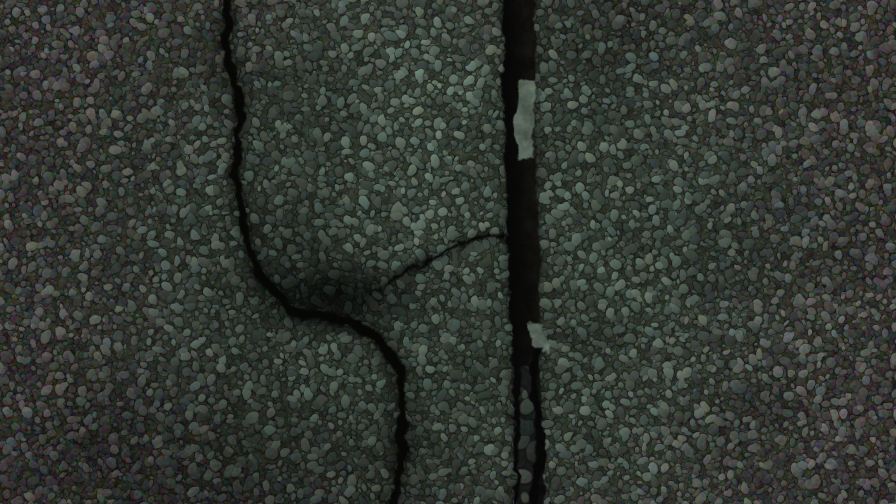
Reproduce this texture procedurally as a Shadertoy shader.

```glsl
// Dim pebbled concrete split by a jagged crack, a hairline crack and a deep vertical joint.
// Two layers of scattered ellipses form the pebbles; distance fields carve cracks and rubble,
// while value noise supplies stains, ragged edges and coloured grain.

float hash1(vec2 p) {
    vec3 q = fract(vec3(p.xyx) * 0.1031);
    q += dot(q, q.yzx + 33.33);
    return fract((q.x + q.y) * q.z);
}

float valueNoise(vec2 p) {
    vec2 i = floor(p), f = fract(p), e = vec2(1.0, 0.0);
    f = f * f * (3.0 - 2.0 * f);
    return mix(mix(hash1(i), hash1(i + e.xy), f.x),
               mix(hash1(i + e.yx), hash1(i + e.xx), f.x), f.y);
}

float fbm(vec2 p) {
    float sum = 0.0;
    for (float amp = 0.5; amp > 0.05; amp *= 0.5) {
        sum += amp * valueNoise(p);
        p = p * 2.03 + 11.7;
    }
    return sum;
}

float segmentDistance(vec2 p, vec2 a, vec2 b) {
    vec2 ab = b - a;
    return length(p - a - ab * clamp(dot(p - a, ab) / dot(ab, ab), 0.0, 1.0));
}

float boxDistance(vec2 p, vec2 centre, vec2 halfSize) {
    vec2 d = abs(p - centre) - halfSize;
    return length(max(d, 0.0)) + min(max(d.x, d.y), 0.0);
}

float blob(vec2 p, vec2 centre, vec2 radius) {
    vec2 d = (p - centre) / radius;
    return exp(-dot(d, d));
}

float fill(float d, float soft) {
    return 1.0 - smoothstep(-soft, soft, d);
}

float mainCrackDistance(vec2 p) {
    const vec2 path[12] = vec2[12](
        vec2(0.458, 1.02), vec2(0.447, 0.92), vec2(0.475, 0.79), vec2(0.468, 0.65),
        vec2(0.486, 0.54), vec2(0.514, 0.45), vec2(0.590, 0.38), vec2(0.694, 0.363),
        vec2(0.752, 0.324), vec2(0.796, 0.264), vec2(0.799, 0.144), vec2(0.782, -0.02));
    float d = 9.0;
    for (int i = 0; i < 11; i++) d = min(d, segmentDistance(p, path[i], path[i + 1]));
    return d;
}

// Lays one layer of randomly sized, turned ellipses over a ground colour
vec3 layPebbles(vec3 ground, vec2 p, float density, float dark, float light) {
    vec2 q = p * density, cell = floor(q), id = cell, lean = vec2(0.0);
    float nearest = 9.0;
    for (int k = 0; k < 9; k++) {
        vec2 c = cell + vec2(k % 3 - 1, k / 3 - 1);
        vec2 r = q - c - vec2(hash1(c), hash1(c + 57.3));
        float turn = 6.28 * hash1(c + 23.9);
        vec2 axis = vec2(cos(turn), sin(turn));
        vec2 e = vec2(dot(r, axis), 1.35 * dot(r, vec2(-axis.y, axis.x)));
        float d = length(e) - mix(0.3, 0.64, hash1(c + 91.7));
        if (d < nearest) { nearest = d; id = c; lean = r; }
    }
    float tone = mix(dark, light, hash1(id + 7.1)) * (1.0 + 0.3 * dot(lean, vec2(-0.5, 0.8)));
    vec3 tint = mix(vec3(0.95, 1.0, 0.9), vec3(0.86, 1.0, 0.95), hash1(id + 19.4));
    ground *= mix(0.72, 1.0, smoothstep(0.0, 0.2, nearest));
    return mix(ground, tone * tint, fill(nearest + 0.04, 0.1));
}

void mainImage(out vec4 fragColor, in vec2 fragCoord) {
    float pixel = 1.0 / iResolution.y, soft = max(pixel, 0.003);
    vec2 p = fragCoord * pixel;
    vec2 ragged = vec2(fbm(p * 38.0), fbm(p * 38.0 + 40.0)) - 0.47;
    vec2 w = p + 0.022 * ragged;
    // Pebbled slabs with placed stains and light falloff
    vec3 colour = vec3(0.165, 0.18, 0.15) * (0.5 + fbm(p * 90.0));
    colour = layPebbles(colour, p + 0.012 * ragged, 76.0, 0.16, 0.29);
    colour = layPebbles(colour, p + 0.014 * ragged + 5.0, 48.0, 0.19, 0.35);
    colour *= 0.97 + 0.36 * fbm(p * 6.0);
    colour *= 1.0 + 0.1 * blob(p, vec2(0.88, 0.78), vec2(0.2, 0.3));
    colour *= 1.0 - 0.7 * blob(p, vec2(0.67, 0.415), vec2(0.14, 0.055));
    colour *= 1.0 - 0.2 * blob(p, vec2(0.58, 0.52), vec2(0.13, 0.12));
    colour *= 1.0 - 0.28 * blob(p, vec2(0.4, 0.05), vec2(0.45, 0.3));
    colour *= 1.0 - 0.18 * blob(p, vec2(1.22, 0.95), vec2(0.12, 0.1));
    // Hairline crack with a soft shadow, fading into the hollow
    float run = clamp((1.02 - w.x) / 0.326, 0.0, 1.0);
    float hairline = abs(w.y - 0.535 + 0.16 * pow(run, 1.8)) * mix(1.0, 0.78, run);
    float span = smoothstep(0.68, 0.8, p.x) * (1.0 - smoothstep(1.0, 1.02, p.x));
    colour *= 1.0 - span * (0.6 * fill(hairline - 0.003, 0.004) + 0.3 * fill(hairline - 0.012, 0.014));
    // Main crack with a shadowed lip
    float crack = mainCrackDistance(w) - 0.005 - 0.006 * valueNoise(p * 18.0);
    colour *= 1.0 - 0.45 * exp(-max(crack, 0.0) * 70.0);
    colour = mix(colour, vec3(0.025, 0.027, 0.02), fill(crack, soft));
    // Vertical joint, darkest along its left wall
    float left = mix(1.023, 0.993, p.y), right = mix(1.079, 1.058, p.y);
    float joint = max(left - w.x, w.x - right);
    vec3 depth = mix(vec3(0.025), vec3(0.11, 0.1, 0.085), smoothstep(left, right, p.x) * fbm(p * 40.0));
    colour *= 1.0 - 0.25 * exp(-max(joint, 0.0) * 90.0);
    colour = mix(colour, depth, fill(joint, soft));
    // Rubble caught in the joint: pale block, wedge and packed lower stones
    vec3 rubble = vec3(0.35, 0.38, 0.35) * (0.65 + 0.75 * fbm(p * 45.0));
    float block = boxDistance(w, vec2(1.042, 0.765), vec2(0.019, 0.079));
    float wedge = boxDistance(w + vec2(0.25 * w.y - 0.08, 0.0), vec2(1.072, 0.33), vec2(0.014, 0.03));
    colour = mix(colour, rubble, fill(min(block, wedge), soft));
    float packed = boxDistance(w, vec2(1.047, 0.12), vec2(0.017, 0.15));
    colour = mix(colour, layPebbles(vec3(0.1), p + 3.0, 28.0, 0.15, 0.27), fill(packed, soft));
    float channel = abs(w.x - 1.066 - 0.008 * sin(w.y * 27.0 - 1.8)) - 0.008;
    colour = mix(colour, vec3(0.025), fill(max(channel, p.y - 0.31), soft));
    // Warm borders and coloured sensor grain
    float border = smoothstep(0.35, 1.0, length((p - vec2(0.889, 0.5)) / vec2(0.95, 0.85)));
    colour *= mix(vec3(0.96, 1.02, 0.98), vec3(1.0, 0.91, 0.95), border);
    vec2 g = p * 210.0;
    vec3 grain = vec3(valueNoise(g), valueNoise(g + 71.0), valueNoise(g + 143.0)) - 0.5;
    colour += grain * mix(0.03, 0.11, border) * smoothstep(0.0, 0.12, colour.g);
    fragColor = vec4(clamp(colour, 0.0, 1.0), 1.0);
}
```
